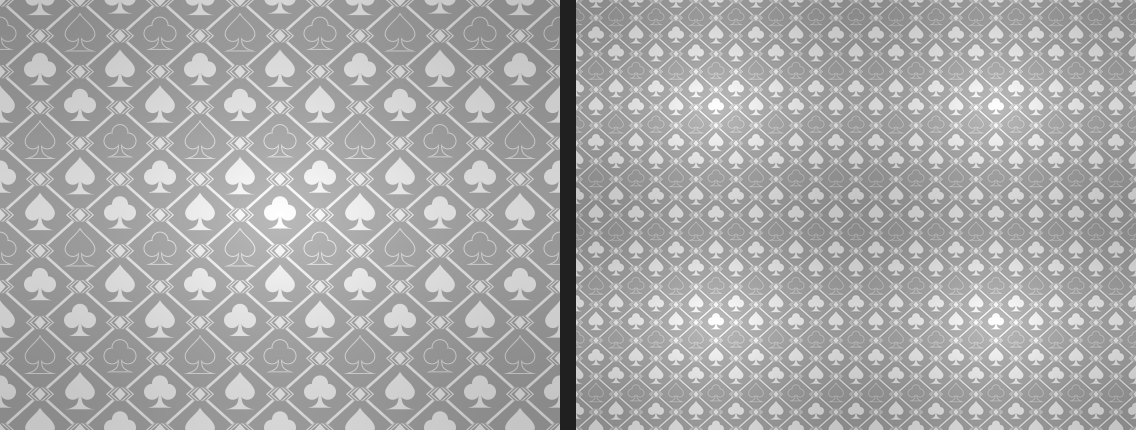
Left: one tile. Right: repeated 2 by 2.
A Shadertoy shader for this pattern:

```glsl
const float PI = 3.14159265;
const vec2 GRID = vec2(14.0, 12.0);    // half cells across and down
const vec2 CELL = vec2(1.0, 0.9);      // half size of a diamond cell
const float ROW_CYCLE = 6.0;           // rows before the suits repeat

float coverage(float d, float px) {
    return clamp(0.5 - d / px, 0.0, 1.0);
}

float stroke(float d, float halfWidth, float px) {
    return coverage(abs(d) - halfWidth, px);
}

// Nearest point of the diagonal lattice whose coordinates have an even sum
vec2 nearestDiagonal(vec2 g) {
    vec2 k = floor(0.5 * vec2(g.x + g.y, g.x - g.y) + 0.5);
    return vec2(k.x + k.y, k.x - k.y);
}

// Flared foot, narrowing upward into the leaves
float footDistance(vec2 p, float bottom, float top, float halfBase) {
    float narrow = 0.04;
    float k = 1.0 - clamp((p.y - bottom) / (top - bottom), 0.0, 1.0);
    float halfWidth = mix(narrow, halfBase, pow(k, 6.0));
    float slope = 6.0 * (halfBase - narrow) * pow(k, 5.0) / (top - bottom);
    float side = (abs(p.x) - halfWidth) / sqrt(1.0 + slope * slope);
    return max(side, max(bottom - p.y, p.y - top));
}

float clubDistance(vec2 p) {
    float radius = 0.2;
    float leaves = min(length(p - vec2(0.0, 0.27)),
                       length(vec2(abs(p.x), p.y) - vec2(0.2, 0.06))) - radius;
    return min(leaves, footDistance(p, -0.34, 0.12, 0.27));
}

float spadeDistance(vec2 p) {
    float tip = 0.56, waist = 0.05, halfWidth = 0.37;
    float x = abs(p.x);
    float lobes = length(vec2(x, p.y) - vec2(0.18, waist)) - 0.19;

    // Ogee flank from the tip down to the widest point
    float t = clamp((tip - p.y) / (tip - waist), 0.0, 1.0);
    float flank = 0.5 * (t * t * (3.0 - 2.0 * t) + sin(0.5 * PI * t));
    float slope = 3.0 * t * (1.0 - t) + 0.25 * PI * cos(0.5 * PI * t);
    slope *= halfWidth / (tip - waist);
    float blade = (x - halfWidth * flank) / sqrt(1.0 + slope * slope);
    blade = max(blade, max(p.y - tip, waist - 0.03 - p.y));

    return min(min(lobes, blade), footDistance(p, -0.38, 0.12, 0.32));
}

// Suits alternate along a row; every third row is only outlined
float suitMask(vec2 p, vec2 cell, float px) {
    float column = mod(floor(cell.x * 0.5), GRID.x * 0.5);
    float row = mod(cell.y, ROW_CYCLE);
    float shift = floor((row + 1.0) * 0.5);
    bool isSpade = mod(column + shift, 2.0) < 0.5;
    bool isOutline = abs(mod(row, 3.0) - 1.0) < 0.5;

    float d = isSpade ? spadeDistance(p) : clubDistance(p);
    return isOutline ? 0.85 * stroke(d, 0.012, px) : coverage(d, px);
}

// Bars between cells, a small diamond at each crossing, chevrons beside it
float trellisMask(vec2 p, vec2 node, float px) {
    vec2 n = abs(node);
    float slant = 1.0 / length(1.0 / CELL);
    float edge = (1.0 - dot(abs(p), 1.0 / CELL)) * slant;
    float ring = dot(n, 1.0 / CELL);

    float bar = max(abs(edge) - 0.033, (0.34 - ring) * slant);
    float gem = (n.x / 0.14 + n.y / 0.16 - 1.0) * 0.105;
    float chevrons = min(abs(ring - 0.24), abs(ring - 0.33)) * slant - 0.013;
    chevrons = max(chevrons, n.y - 0.165);
    return coverage(min(min(bar, gem), chevrons), px);
}

void mainImage(out vec4 fragColor, in vec2 fragCoord) {
    vec2 uv = fragCoord / iResolution.xy;
    float px = GRID.x / iResolution.x;

    // Row zero lies on the top edge
    vec2 g = vec2(uv.x, 1.0 - uv.y) * GRID;
    vec2 offset = vec2(1.0, 0.0);
    vec2 cell = nearestDiagonal(g + offset) - offset;
    vec2 flipY = vec2(1.0, -1.0);
    vec2 p = (g - cell) * CELL * flipY;
    vec2 node = (g - nearestDiagonal(g)) * CELL * flipY;

    float ink = max(suitMask(p, cell, px), trellisMask(p, node, px));

    // Periodic glow, brightest in the middle
    float shade = length(sin(PI * (uv - 0.5))) / sqrt(2.0);
    float ground = mix(0.73, 0.54, shade);
    float light = mix(1.0, 0.77, shade);
    fragColor = vec4(vec3(mix(ground, light, ink)), 1.0);
}
```
